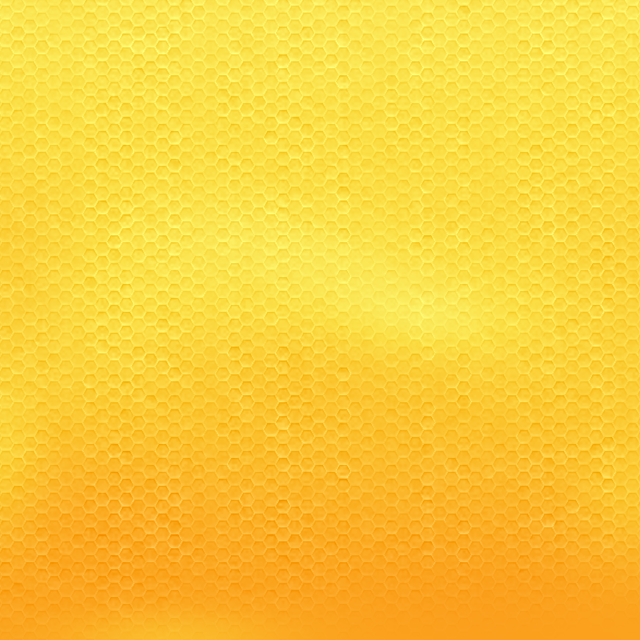
This background is drawn by a Shadertoy shader. Its source:

```glsl
// A golden backdrop, orange below and pale yellow above, with soft glows.
// A field of green-channel tones picks the colour; a fine grid of flat-topped
// hexagons is embossed over it, with uneven lit rims, shaded walls and grain.

const float ROW_HEIGHT = 0.02174;               // height of one cell
const vec2 GRID_ORIGIN = vec2(0.0469, 0.2422);  // centre of one cell
const vec2 GRID_PERIOD = vec2(1.7320508, 1.0);  // two columns by one row

float hash(vec2 p) {
    return fract(sin(dot(p, vec2(127.1, 311.7))) * 43758.5453);
}

// Smooth value noise from 0 to 1
float noise(vec2 p) {
    vec2 i = floor(p), f = fract(p);
    f = f * f * (3.0 - 2.0 * f);
    float low = mix(hash(i), hash(i + vec2(1.0, 0.0)), f.x);
    float high = mix(hash(i + vec2(0.0, 1.0)), hash(i + 1.0), f.x);
    return mix(low, high, f.y);
}

// Soft elliptical spot, turned by an angle in radians
float glow(vec2 p, vec2 centre, vec2 radius, float angle) {
    float c = cos(angle), s = sin(angle);
    vec2 q = p - centre;
    q = vec2(c * q.x + s * q.y, c * q.y - s * q.x) / radius;
    return exp(-dot(q, q));
}

// Broad light and shade, from deep orange (low) to lemon (high)
float toneField(vec2 p) {
    float tone = mix(0.635, 0.857, smoothstep(0.0, 0.58, p.y));
    tone += 0.040 * smoothstep(0.65, 1.0, p.y);

    // Bright band across the middle
    tone += 0.045 * glow(p, vec2(0.52, 0.580), vec2(0.26, 0.090), -0.30);
    tone += 0.045 * glow(p, vec2(0.67, 0.500), vec2(0.13, 0.050), -0.10);
    tone += 0.020 * glow(p, vec2(0.27, 0.600), vec2(0.18, 0.100), 0.25);
    tone += 0.015 * glow(p, vec2(0.15, 0.440), vec2(0.15, 0.090), 0.30);

    // Warm shade at the sides and under the band
    tone -= 0.045 * glow(p, vec2(0.00, 0.580), vec2(0.11, 0.170), 0.0);
    tone -= 0.030 * glow(p, vec2(1.00, 0.590), vec2(0.11, 0.140), 0.0);
    tone -= 0.030 * glow(p, vec2(0.50, 0.400), vec2(0.22, 0.080), -0.1);
    tone -= 0.020 * glow(p, vec2(0.16, 0.200), vec2(0.15, 0.080), 0.0);
    tone -= 0.015 * glow(p, vec2(0.75, 0.080), vec2(0.26, 0.090), 0.0);

    // Light spilling in at the lower edges
    tone += 0.075 * glow(p, vec2(0.00, 0.280), vec2(0.06, 0.130), 0.0);
    tone += 0.070 * glow(p, vec2(1.00, 0.210), vec2(0.11, 0.110), 0.0);
    tone += 0.100 * glow(p, vec2(0.27, 0.000), vec2(0.17, 0.045), 0.0);
    return tone;
}

// Colour ramp through orange, amber, gold and lemon
vec3 honeyColour(float tone) {
    float blue = mix(0.11, 0.18, smoothstep(0.60, 0.78, tone));
    blue += 0.09 * smoothstep(0.75, 0.89, tone);
    blue += 0.11 * smoothstep(0.86, 0.94, tone);
    return vec3(0.983, tone, blue);
}

// Offset from the nearest cell centre in xy, cell index in zw
vec4 hexCell(vec2 p) {
    vec2 a = mod(p + 0.5 * GRID_PERIOD, GRID_PERIOD) - 0.5 * GRID_PERIOD;
    vec2 b = mod(p, GRID_PERIOD) - 0.5 * GRID_PERIOD;
    vec2 offset = dot(a, a) < dot(b, b) ? a : b;
    return vec4(offset, floor(2.0 * (p - offset) / GRID_PERIOD + 0.5));
}

// Distance from inside a flat-topped hexagon to its border
float hexBorder(vec2 p) {
    p = abs(p);
    return 0.5 - max(p.y, dot(p, vec2(0.8660254, 0.5)));
}

// Signed relief of one cell: bright rim, dark upper wall, lit floor
float emboss(vec2 offset, float softness, float rimGain) {
    float border = hexBorder(offset);
    float rim = 1.0 - smoothstep(0.02, 0.05 + softness, border);
    float wall = smoothstep(0.02, 0.05 + softness, border)
               * (1.0 - smoothstep(0.10, 0.22, border));
    float slope = offset.y / 0.5;
    return rimGain * rim - wall * (0.30 + 1.1 * slope) - 0.35 * slope;
}

void mainImage(out vec4 fragColor, in vec2 fragCoord) {
    vec2 uv = fragCoord / iResolution.xy;
    vec3 colour = honeyColour(toneField(uv));

    // Honeycomb, uneven from column to column and cell to cell
    vec2 p = (uv - GRID_ORIGIN) / ROW_HEIGHT;
    vec4 cell = hexCell(p);
    float softness = 0.6 / (iResolution.y * ROW_HEIGHT);
    float columnDepth = mix(0.6, 1.15, hash(vec2(cell.z, 7.0)));
    float depth = columnDepth * mix(0.65, 1.25, hash(cell.zw + 19.0));
    float rimGain = mix(0.35, 1.5, noise(p * 1.7 + 40.0));
    float relief = emboss(cell.xy, softness, rimGain);

    // Rough grain: fine specks and short level streaks
    relief += 1.1 * (noise(p * 5.0) - 0.5);
    relief += 0.6 * (noise(p * vec2(1.5, 5.0) + 90.0) - 0.5);
    relief += 0.3 * (hash(cell.zw) - 0.5);

    // The relief sinks into the glow and toward the bottom
    depth *= smoothstep(0.0, 0.20, uv.y + 0.06 * (1.0 - uv.x));
    depth *= 1.0 - 0.4 * glow(uv, vec2(0.58, 0.54), vec2(0.24, 0.08), -0.3);

    colour += depth * relief * vec3(0.010, 0.050, 0.085);
    fragColor = vec4(clamp(colour, 0.0, 1.0), 1.0);
}
```
